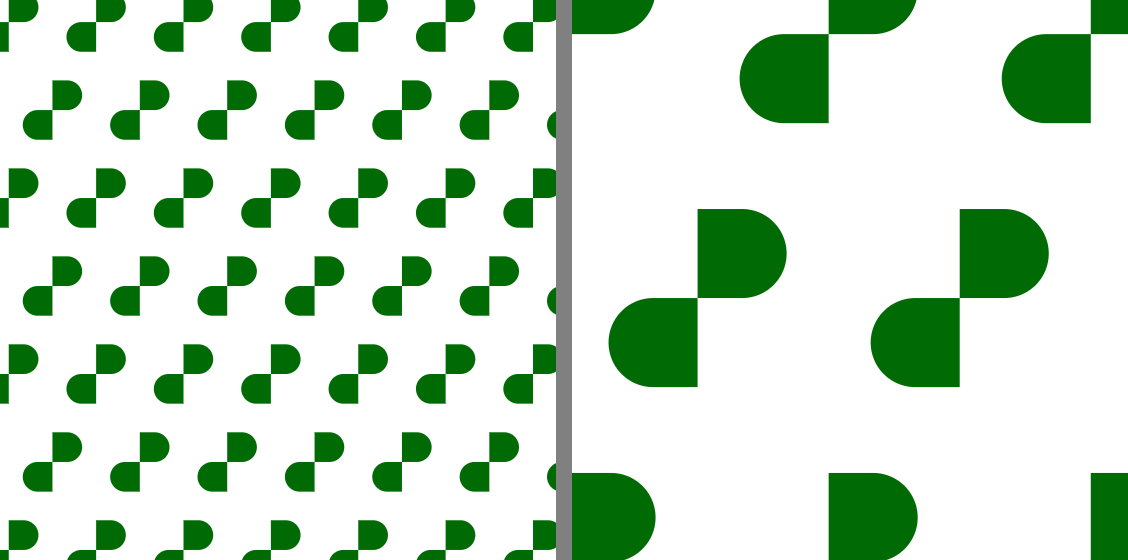
Left, the full canvas; right, a detail of the centre.
Write a WebGL 2 fragment shader that draws this pattern.

```glsl
#version 300 es
precision highp float;
// Staggered rows of green motifs on white. Each motif is two D-shaped leaves
// that touch at one corner, the second being the first turned by 180 degrees.
// Rows come from a rounded grid; leaves are antialiased distance functions.

uniform vec2 u_resolution;
out vec4 fragColor;

// All lengths are fractions of the canvas height.
const vec2 PITCH = vec2(0.15603, 0.15710);
const vec2 FIRST_MOTIF = vec2(0.01563, 0.96055);
const float LEAF_RADIUS = 0.02650;

const vec3 WHITE = vec3(1.0);
const vec3 GREEN = vec3(0.0, 0.42, 0.02);

// Leaf with its square corner at the origin and its round end toward +x.
float leafDistance(vec2 p, float radius) {
    float capsule = length(vec2(max(p.x - radius, 0.0), p.y - radius)) - radius;
    return max(capsule, -p.x);
}

float motifDistance(vec2 p, float radius) {
    return min(leafDistance(p, radius), leafDistance(-p, radius));
}

// Offset from the nearest motif centre; odd rows shift by half a pitch.
vec2 staggeredCell(vec2 p, vec2 pitch) {
    vec2 grid = p / pitch;
    float row = floor(grid.y + 0.5);
    grid.x -= 0.5 * mod(row, 2.0);
    return (fract(grid + 0.5) - 0.5) * pitch;
}

void main() {
    vec2 position = gl_FragCoord.xy / u_resolution.y;
    vec2 local = staggeredCell(position - FIRST_MOTIF, PITCH);

    // One-pixel edge ramp
    float dist = motifDistance(local, LEAF_RADIUS);
    float coverage = clamp(0.5 - dist * u_resolution.y, 0.0, 1.0);
    fragColor = vec4(mix(WHITE, GREEN, coverage), 1.0);
}
```
